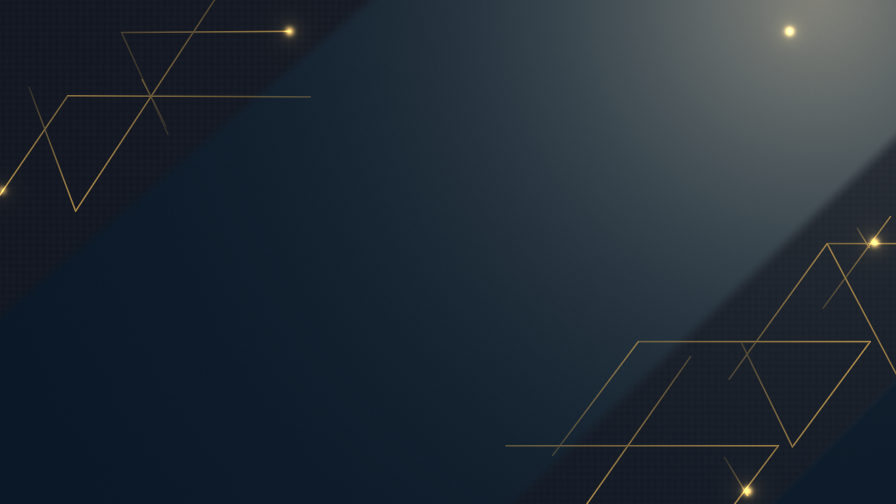
Give the GLSL for this background, as a WebGL 2 fragment shader.

```glsl
#version 300 es
precision highp float;

uniform vec2 u_resolution;
out vec4 fragColor;

const vec3 NAVY = vec3(0.035, 0.09, 0.15);
const vec3 HAZE = vec3(0.50, 0.50, 0.47);
const vec3 PANEL = vec3(0.085, 0.095, 0.13);
const vec3 GOLD = vec3(0.76, 0.60, 0.30);
const vec3 SPARK = vec3(1.0, 0.78, 0.36);

float hash(vec2 p) {
    return fract(sin(dot(p, vec2(127.1, 311.7))) * 4375.5);
}

// Signed distance to the line through a and b, positive on its left
float side(vec2 p, vec2 a, vec2 b) {
    vec2 d = normalize(b - a);
    return d.x * (p.y - a.y) - d.y * (p.x - a.x);
}

// Thin stroke whose strength runs from s.x at a to s.y at b
float stroke(vec2 p, vec2 a, vec2 b, vec2 s, float px) {
    vec2 d = b - a;
    float t = clamp(dot(p - a, d) / dot(d, d), 0.0, 1.0);
    float dist = length(p - a - d * t);
    return clamp(0.5 + (0.014 - dist) / px, 0.0, 1.0) * mix(s.x, s.y, t);
}

// Bright core with a soft halo
float spark(vec2 p, vec2 c, float strength) {
    float d = length(p - c);
    return strength * (exp(-d * d * 160.0) + 0.3 * exp(-d * 8.0));
}

// Fine woven mesh
float mesh(vec2 p) {
    vec2 w = cos(p * 6.2832 / 0.12);
    return 0.5 * (w.x + w.y);
}

// Lamp glow fading over the navy ground
vec3 backdrop(vec2 p) {
    float t = exp(-pow(length(p - vec2(14.6, 9.1)) / 4.9, 1.25));
    return mix(NAVY, HAZE, t) + vec3(0.0, 0.06, 0.09) * t * (1.0 - t);
}

float upperLines(vec2 p, float px) {
    float g = stroke(p, vec2(2.17, 8.42), vec2(5.17, 8.44), vec2(0.35, 0.9), px);
    g = max(g, stroke(p, vec2(1.21, 7.29), vec2(5.54, 7.27), vec2(0.8, 0.4), px));
    g = max(g, stroke(p, vec2(3.83, 9.0), vec2(1.35, 5.23), vec2(0.4, 1.0), px));
    g = max(g, stroke(p, vec2(0.52, 7.44), vec2(1.35, 5.23), vec2(0.2, 1.0), px));
    g = max(g, stroke(p, vec2(1.21, 7.29), vec2(0.0, 5.52), vec2(0.6, 1.0), px));
    g = max(g, stroke(p, vec2(2.17, 8.42), vec2(3.0, 6.6), vec2(0.3, 0.2), px));
    return max(g, stroke(p, vec2(2.54, 7.58), vec2(2.96, 6.75), vec2(0.6, 0.2), px));
}

float lowerLines(vec2 p, float px) {
    float g = stroke(p, vec2(14.77, 4.65), vec2(16.0, 4.65), vec2(0.6, 0.8), px);
    g = max(g, stroke(p, vec2(14.77, 4.65), vec2(13.02, 2.23), vec2(0.9, 0.35), px));
    g = max(g, stroke(p, vec2(14.77, 4.65), vec2(16.0, 2.33), vec2(0.9, 0.8), px));
    g = max(g, stroke(p, vec2(15.9, 5.13), vec2(14.7, 3.5), vec2(0.8, 0.3), px));
    g = max(g, stroke(p, vec2(15.31, 4.92), vec2(15.52, 4.58), vec2(0.3, 0.8), px));
    g = max(g, stroke(p, vec2(11.4, 2.9), vec2(15.54, 2.9), vec2(0.55, 1.0), px));
    g = max(g, stroke(p, vec2(11.4, 2.9), vec2(9.87, 0.87), vec2(0.8, 0.3), px));
    g = max(g, stroke(p, vec2(15.54, 2.9), vec2(14.15, 1.02), vec2(1.0, 0.9), px));
    g = max(g, stroke(p, vec2(13.23, 2.9), vec2(14.15, 1.02), vec2(0.3, 0.8), px));
    g = max(g, stroke(p, vec2(12.33, 2.63), vec2(10.48, 0.0), vec2(0.35, 1.0), px));
    g = max(g, stroke(p, vec2(9.04, 1.04), vec2(13.9, 1.04), vec2(0.5, 0.9), px));
    g = max(g, stroke(p, vec2(13.9, 1.04), vec2(13.12, 0.0), vec2(0.8, 0.9), px));
    return max(g, stroke(p, vec2(12.94, 0.83), vec2(13.35, 0.15), vec2(0.2, 0.6), px));
}

void main() {
    // Canvas spans 16 by 9 units
    vec2 p = gl_FragCoord.xy / u_resolution * vec2(16.0, 9.0);
    float px = 9.0 / u_resolution.y;
    vec3 col = backdrop(p);

    // Diagonal mesh panels in opposite corners
    float upper = smoothstep(-0.1, 0.2, side(p, vec2(0.0, 3.27), vec2(6.7, 9.0)));
    float lower = smoothstep(-0.1, 0.2, -side(p, vec2(9.06, 0.0), vec2(16.0, 6.6)));
    float corner = smoothstep(-0.08, 0.08, -side(p, vec2(13.8, 0.0), vec2(16.0, 2.2)));
    float panel = max(upper * 0.8, lower * (1.0 - corner) * 0.65);
    col = mix(col, PANEL, panel);
    col = mix(col, NAVY, corner * 0.7);
    col += mesh(p) * 0.012 * panel;

    // Gold line work
    col = mix(col, GOLD, max(upperLines(p, px), lowerLines(p, px)) * 0.85);

    // Sparks on the line ends
    float glow = spark(p, vec2(5.17, 8.44), 0.8) + spark(p, vec2(14.1, 8.44), 0.9);
    glow += spark(p, vec2(15.62, 4.67), 1.0) + spark(p, vec2(13.35, 0.23), 1.0);
    glow += spark(p, vec2(0.04, 5.6), 0.5);
    col += SPARK * glow;

    // Light grain hides banding
    col += (hash(gl_FragCoord.xy) - 0.5) * 0.006;
    fragColor = vec4(clamp(col, 0.0, 1.0), 1.0);
}
```
